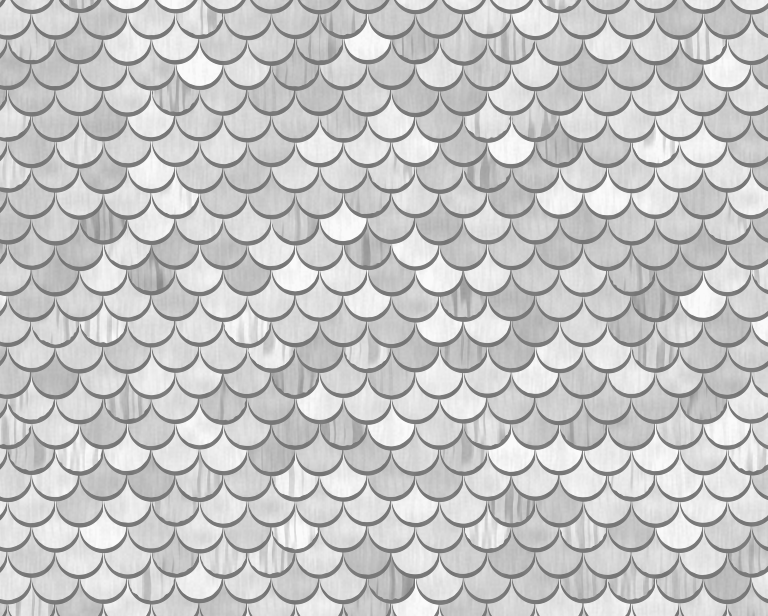
This pattern is drawn by a Shadertoy shader. Its source:

```glsl
// Overlapping rows of pale grey wooden scale shingles with dark crescent shadows.

const float COLUMNS = 16.0;
const float ROWS = 24.0;
const float ROW_STEP = 0.534;          // row height, in column widths
const float FACE_RADIUS = 0.485;
const float SHADOW_RADIUS = 0.503;
const vec2 SHADOW_SHIFT = vec2(0.014, 0.072);
const vec3 SHADOW_COLOR = vec3(0.47);

float hash(vec2 p) {
    return fract(sin(dot(p, vec2(127.1, 311.7))) * 43758.5453);
}

float noise(vec2 p) {
    vec2 i = floor(p);
    vec2 f = fract(p);
    f = f * f * (3.0 - 2.0 * f);
    float a = mix(hash(i), hash(i + vec2(1.0, 0.0)), f.x);
    float b = mix(hash(i + vec2(0.0, 1.0)), hash(i + vec2(1.0, 1.0)), f.x);
    return mix(a, b, f.y);
}

// Strip with a round lower end; y points down, the arc centre is at zero.
float tongueDistance(vec2 p, float radius) {
    return length(vec2(p.x, max(p.y, 0.0))) - radius;
}

float coverage(float dist, float pixel) {
    return 1.0 - smoothstep(-0.6 * pixel, 0.6 * pixel, dist);
}

// Wood tone: board shade, cloudy stain, fine fibres and weathered grooves.
vec3 woodColor(vec2 p, vec2 id, float wear) {
    float tone = mix(0.745, 0.965, pow(hash(id + 3.7), 1.15));
    vec2 q = p + 17.0 * hash(id + 8.3);
    q.x += 0.04 * noise(q * vec2(1.0, 3.0));
    float stain = noise(q * vec2(2.6, 3.4)) - 0.5;
    float fibre = noise(q * vec2(24.0, 3.5)) - 0.5;
    float speckle = noise(q * 21.0) - 0.5;
    float groove = smoothstep(0.5, 0.85, noise(q * vec2(15.0, 1.2)));
    tone += 0.07 * stain + 0.045 * fibre + 0.025 * speckle;
    tone -= 0.15 * wear * groove;
    return vec3(clamp(tone, 0.0, 0.98));
}

// Lays one row of shingles and its shadow over the colour behind it.
vec3 layRow(vec3 behind, vec2 p, float row, float pixel) {
    float shift = 0.15 + 0.5 * mod(row + 1.0, 2.0);
    float column = floor(p.x - shift + 0.5);
    vec2 id = vec2(column, row);
    vec2 jitter = vec2(hash(id + 1.9), hash(id + 5.1)) - 0.5;
    vec2 center = vec2(column + shift, (row - 0.54) * ROW_STEP);
    vec2 local = p - center - jitter * vec2(0.014, 0.035);

    // A few boards are deeply grooved and chipped along the rim.
    float wear = smoothstep(0.68, 0.95, hash(id + 12.4));
    float chip = (noise(p * 13.0 + id) - 0.5) * mix(0.008, 0.035, wear);

    float shadow = coverage(tongueDistance(local - SHADOW_SHIFT, SHADOW_RADIUS), pixel);
    float face = coverage(tongueDistance(local, FACE_RADIUS) + chip, pixel);
    vec3 shade = SHADOW_COLOR + 0.04 * (noise(p * 7.0) - 0.5);
    vec3 color = mix(behind, shade, shadow);
    return mix(color, woodColor(local, id, wear), face);
}

void mainImage(out vec4 fragColor, in vec2 fragCoord) {
    vec2 uv = fragCoord / iResolution.xy;
    vec2 p = vec2(uv.x * COLUMNS, (1.0 - uv.y) * ROWS * ROW_STEP);
    float pixel = COLUMNS / iResolution.x;

    // Lower rows lie behind, so stack from the lowest row upward.
    float firstRow = floor(p.y / ROW_STEP - 0.65);
    vec3 color = SHADOW_COLOR;
    for (int i = 3; i >= 0; i--) {
        color = layRow(color, p, firstRow + float(i), pixel);
    }
    fragColor = vec4(color, 1.0);
}
```
